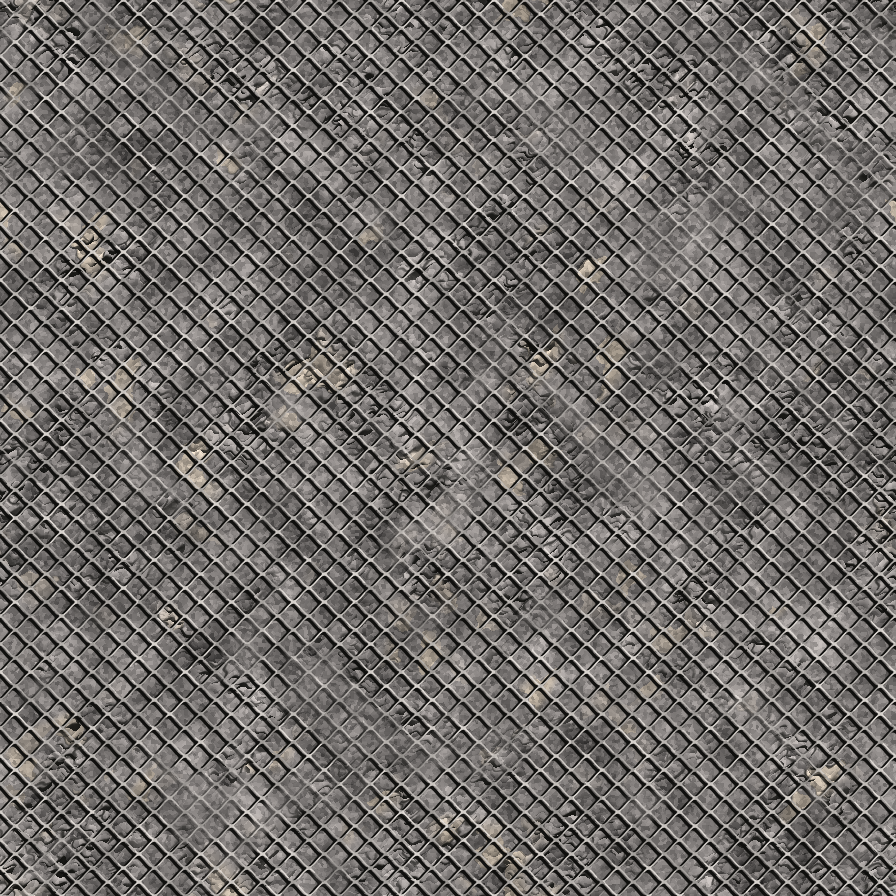
Write a Shadertoy shader that draws this texture.

```glsl
const vec2 MESH_COUNT = vec2(29.0, 32.0);       // diamonds across and down
const float HOOK_FLATNESS = 0.28;               // how level the wires run at the hooks
const float WIRE_HALF_WIDTH = 0.00085;
const float KNUCKLE_ROUNDING = 0.0030;
const float SHADOW_HALF_WIDTH = 0.0018;
const float SHADOW_SOFTNESS = 0.0007;
const vec2 SHADOW_OFFSET = vec2(-0.0034, -0.0021);
const float SHADOW_STRENGTH = 0.97;
const float ROCK_SCALE = 34.0;
const float CHIP_SCALE = 58.0;
const float GRAIN_SCALE = 230.0;
const vec2 CHIP_STRETCH = vec2(1.0, 2.0);
const float ROCK_BRIGHTNESS = 0.485;
const vec3 ROCK_TINT = vec3(1.02, 0.985, 0.97);
const vec3 SAND_TINT = vec3(1.30, 1.20, 1.06);
const vec3 CREVICE_COLOR = vec3(0.07, 0.07, 0.06);
const vec3 WIRE_COLOR = vec3(0.84, 0.82, 0.80);
const float TAU = 6.28318;

vec2 hash2(vec2 c) {
    vec2 s = vec2(dot(c, vec2(127.1, 311.7)), dot(c, vec2(269.5, 183.3)));
    return fract(sin(s) * 43758.5);
}

// Wrapped cellular noise: x = gap to the next cell, y = cell shade, z = facet tilt
vec3 facets(vec2 p, float scale) {
    vec2 g = p * scale;
    vec2 base = floor(g);
    float nearest = 9.0, second = 9.0, shade = 0.0, tilt = 0.0;
    for (int j = -1; j <= 1; j++) {
        for (int i = -1; i <= 1; i++) {
            vec2 cell = base + vec2(i, j);
            vec2 id = mod(cell, scale);
            vec2 toPoint = cell + hash2(id) - g;
            float d = length(toPoint);
            if (d < nearest) {
                second = nearest;
                nearest = d;
                shade = hash2(id + 17.0).x;
                tilt = dot(toPoint, hash2(id + 41.0) - vec2(0.3, 1.1));
            } else {
                second = min(second, d);
            }
        }
    }
    return vec3(second - nearest, shade, tilt);
}

// Waves in evenly spread directions, about -1 to 1, seamless over the canvas
float patches(vec2 p, float seed) {
    vec2 q = p + 0.05 * sin(TAU * p.yx * vec2(3.0, 4.0) + seed);
    float sum = 0.0;
    for (int i = 0; i < 7; i++) {
        float angle = 2.4 * float(i) + seed;
        float frequency = 2.0 + 1.5 * float(i);
        vec2 wave = floor(frequency * vec2(cos(angle), sin(angle)) + 0.5);
        sum += sin(TAU * dot(wave, q) + seed * float(i + 1));
    }
    return sum / 3.2;
}

// Distance to the wires: S-curved diagonals, rounded where they hook together
float wireDistance(vec2 p) {
    vec2 g = p * MESH_COUNT;
    float phase = 2.0 * TAU * g.x;
    float bentX = g.x - HOOK_FLATNESS * sin(phase) / (2.0 * TAU);
    float slope = 1.0 - HOOK_FLATNESS * cos(phase);
    vec2 diagonal = vec2(bentX + g.y, bentX - g.y);
    vec2 d = abs(fract(diagonal + 0.5) - 0.5) / length(MESH_COUNT * vec2(slope, 1.0));
    float blend = max(KNUCKLE_ROUNDING - abs(d.x - d.y), 0.0) / KNUCKLE_ROUNDING;
    return min(d.x, d.y) - 0.25 * blend * blend * KNUCKLE_ROUNDING;
}

vec3 rockColor(vec2 p) {
    vec2 warped = p + 0.004 * sin(TAU * (p.yx * vec2(13.0, 17.0) + p * 5.0));
    warped += 0.0018 * sin(TAU * (p.yx * vec2(67.0, 59.0) - p * 31.0));
    vec3 rock = facets(warped, ROCK_SCALE);
    vec3 chip = facets(warped * CHIP_STRETCH, CHIP_SCALE);
    vec3 grain = facets(p, GRAIN_SCALE);
    float rough = smoothstep(-0.4, 0.8, patches(p, 1.7));

    // Facet shading and grain
    float tone = ROCK_BRIGHTNESS + 0.07 * patches(p, 4.1);
    tone += 0.12 * (rock.y - 0.5) + 0.10 * rock.z * rough;
    tone += (0.10 + 0.12 * rough) * (chip.y - 0.5) + 0.22 * chip.z * rough;
    tone += 0.19 * (grain.y - 0.5);

    // Pale sandy stones
    float sand = smoothstep(0.65, 0.95, rock.y) * smoothstep(0.0, 0.8, patches(p, 6.3));
    vec3 color = tone * mix(ROCK_TINT, SAND_TINT, 0.7 * sand);

    // Broken crevices on the undersides of flakes, densest in rough areas
    float underside = smoothstep(0.10, 0.34, -chip.z) * smoothstep(0.25, 0.6, chip.y);
    float gap = (1.0 - smoothstep(0.02, 0.14, rock.x)) * smoothstep(0.4, 0.7, chip.y);
    float depth = max(0.95 * underside, 0.7 * gap) * rough;
    return mix(color, CREVICE_COLOR, depth);
}

void mainImage(out vec4 fragColor, in vec2 fragCoord) {
    vec2 p = fragCoord / iResolution.xy;
    float pixel = 1.0 / min(iResolution.x, iResolution.y);
    vec3 color = rockColor(p);

    // Cast shadow, faded in worn patches
    float fade = 1.0 - 0.65 * smoothstep(0.35, 1.0, patches(p, 8.6));
    float blur = max(SHADOW_SOFTNESS, 0.5 * pixel);
    float shadowDistance = wireDistance(p - SHADOW_OFFSET) - SHADOW_HALF_WIDTH;
    float shadow = 1.0 - smoothstep(-blur, blur, shadowDistance);
    color = mix(color, CREVICE_COLOR * 0.7, shadow * fade * SHADOW_STRENGTH);

    // Wire with uneven weathering
    float wire = wireDistance(p) - WIRE_HALF_WIDTH;
    float cover = 1.0 - smoothstep(-0.5 * pixel, 0.5 * pixel, wire);
    float wear = 0.75 + 0.35 * facets(p, CHIP_SCALE).y;
    color = mix(color, WIRE_COLOR * wear, cover * mix(0.6, 0.92, fade));

    fragColor = vec4(clamp(color, 0.0, 1.0), 1.0);
}
```
